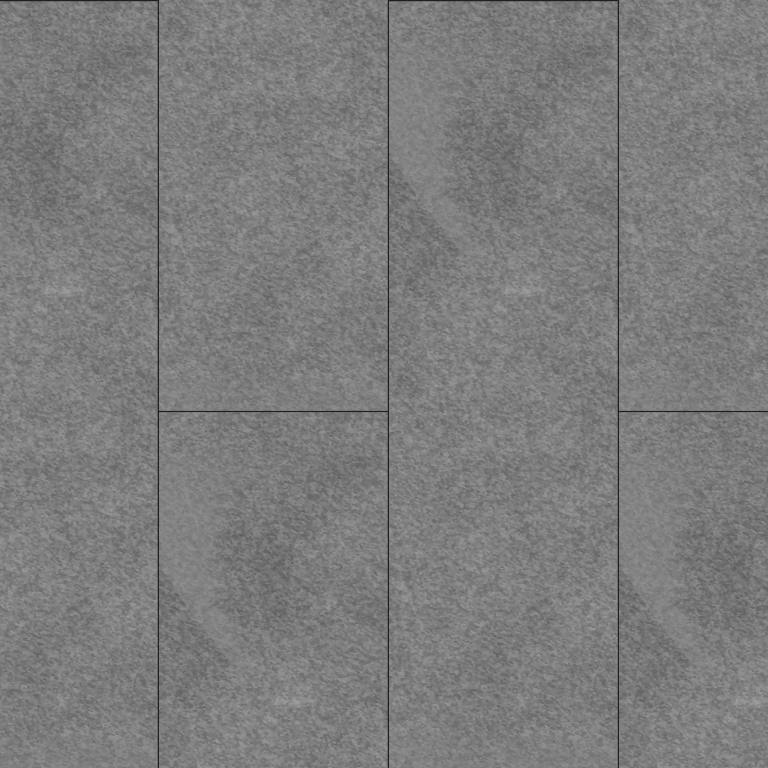
Give the GLSL for this texture, as a WebGL 2 fragment shader.

```glsl
#version 300 es
precision highp float;
// Tall grey stone planks in staggered columns with thin dark joints.

uniform vec2 u_resolution;
out vec4 outColor;

const vec2 PLANK_SIZE = vec2(0.2995, 1.0);
const float FIRST_JOINT_X = 0.2062;
const float EVEN_TOP = 0.4642;
const float ODD_TOP = 0.9992;
const float JOINT_HALF_WIDTH = 0.0009;
const vec3 STONE = vec3(0.488, 0.488, 0.487);
const vec3 JOINT = vec3(0.13, 0.125, 0.125);

vec3 hash3(vec2 cell) {
  vec3 q = fract(vec3(cell.xyx) * vec3(0.1031, 0.1030, 0.0973));
  q += dot(q, q.yxz + 33.33);
  return fract((q.xxy + q.yzz) * q.zyx);
}

// Smooth cellular noise: random cell tones blended by distance, about -1 to 1.
float cellNoise(vec2 p, float sharpness) {
  vec2 base = floor(p);
  vec2 local = p - base;
  float total = 0.0;
  float weights = 0.0;
  for (int j = -1; j <= 1; j++) {
    for (int i = -1; i <= 1; i++) {
      vec2 offset = vec2(i, j);
      vec3 cell = hash3(base + offset + 50.0);
      vec2 d = offset + cell.xy - local;
      float w = exp(-sharpness * dot(d, d));
      total += w * (cell.z * 2.0 - 1.0);
      weights += w;
    }
  }
  return total / max(weights, 1e-5);
}

float cloudNoise(vec2 p, float frequency) {
  float sum = 0.0;
  float amplitude = 0.5;
  for (int i = 0; i < 4; i++) {
    sum += amplitude * cellNoise(p * frequency + float(i) * 17.3, 5.0);
    frequency *= 2.2;
    amplitude *= 0.75;
  }
  return sum;
}

// Short slanted flecks, wider than tall.
float grainNoise(vec2 p) {
  vec2 slanted = vec2(p.x + 0.3 * p.y, p.y - 0.35 * p.x);
  float coarse = cellNoise(slanted * vec2(130.0, 210.0), 7.0);
  float fine = cellNoise(slanted * vec2(270.0, 400.0) + 9.0, 9.0);
  return 0.45 * coarse + 0.75 * fine;
}

float blob(vec2 p, vec2 center, vec2 radius) {
  vec2 d = (p - center) / radius;
  return exp(-dot(d, d));
}

// Worn, smooth area near the upper left, cut below by a curved edge.
float wornPatch(vec2 p, float arc, float ragged) {
  float above = 1.0 - smoothstep(-0.003, 0.003, arc);
  float rightEdge = 0.093 + 0.02 * ragged + 0.02 * cos(p.y * 26.0 - 2.0);
  float side = 1.0 - smoothstep(-0.02, 0.012, p.x - rightEdge);
  return above * side * smoothstep(0.03, 0.1, p.y + 0.02 * ragged);
}

// Tone of one plank; p.y runs down from its top edge.
float plankTone(vec2 p) {
  float clouds = cloudNoise(p, 13.0);
  float arc = p.y - (0.195 + 1.7 * p.x - 3.5 * p.x * p.x);
  float worn = wornPatch(p, arc, clouds);
  float endBand = smoothstep(0.945, 0.975, p.y + 0.012 * clouds);
  float smoothArea = max(worn, 0.6 * endBand);

  // Shadow under the curved edge, fading to the right and downward.
  float wedge = smoothstep(-0.003, 0.003, arc)
    * (1.0 - smoothstep(0.03, 0.085, p.x))
    * (1.0 - smoothstep(0.26, 0.34, p.y));

  float stains = 0.045 * blob(p, vec2(0.145, 0.205), vec2(0.045, 0.06))
    + 0.028 * blob(p, vec2(0.245, 0.08), vec2(0.04, 0.035))
    + 0.02 * blob(p, vec2(0.1, 0.175), vec2(0.02, 0.03))
    + 0.02 * blob(p, vec2(0.02, 0.5), vec2(0.03, 0.04));
  float glints = 0.07 * blob(p, vec2(0.183, 0.378), vec2(0.014, 0.006))
    + 0.02 * blob(p, vec2(0.18, 0.375), vec2(0.04, 0.02));

  float tone = 0.036 * clouds * (1.0 - 0.8 * smoothArea);
  tone += 0.075 * grainNoise(p) * (1.0 - 0.4 * smoothArea);
  tone += 0.024 * worn + 0.012 * endBand - 0.026 * wedge;
  return tone + glints - stains * (1.0 + 0.6 * clouds);
}

float jointMask(vec2 p, vec2 size, float halfWidth, float pixel) {
  vec2 edge = min(p, size - p);
  float d = min(edge.x, edge.y) - halfWidth;
  return 1.0 - smoothstep(-0.5 * pixel, 0.5 * pixel, d);
}

void main() {
  vec2 uv = gl_FragCoord.xy / u_resolution;
  float pixel = 1.0 / min(u_resolution.x, u_resolution.y);

  // Alternate columns start at different heights.
  float shifted = uv.x - FIRST_JOINT_X;
  float column = floor(shifted / PLANK_SIZE.x);
  float top = mix(EVEN_TOP, ODD_TOP, mod(column, 2.0));
  vec2 p = vec2(shifted - column * PLANK_SIZE.x, mod(top - uv.y, PLANK_SIZE.y));

  vec3 color = STONE + plankTone(p);
  color = mix(color, JOINT, jointMask(p, PLANK_SIZE, JOINT_HALF_WIDTH, pixel));
  outColor = vec4(clamp(color, 0.0, 1.0), 1.0);
}
```
